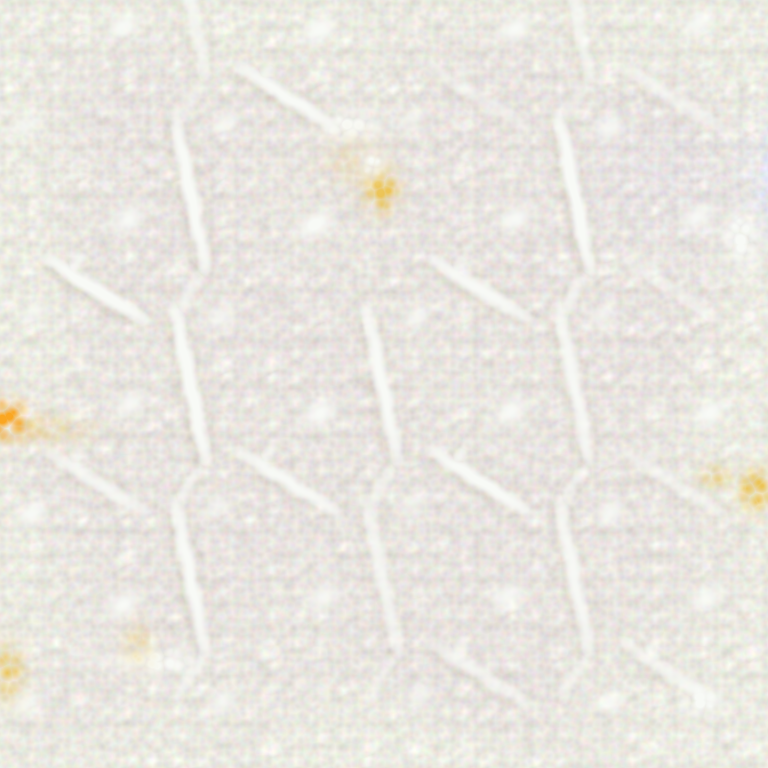
Write a WebGL 2 fragment shader that draws this texture.

```glsl
#version 300 es
precision highp float;
// Pale plaster with a four by four lattice of embossed slanted strokes, dimples and ochre stains.
uniform vec2 u_resolution;
out vec4 fragColor;

const float PERIOD = 0.25;
const vec3 ROSE_GREY = vec3(0.900, 0.879, 0.867);
const vec3 GREEN_GREY = vec3(0.914, 0.912, 0.876);
const vec3 CREAM = vec3(0.966, 0.960, 0.936);
const vec3 RIDGE_WHITE = vec3(0.972, 0.980, 0.966);
const vec3 LAVENDER = vec3(0.885, 0.862, 0.885);
const vec3 PALE_BLUE = vec3(0.880, 0.890, 0.950);
const vec3 OCHRE = vec3(0.925, 0.770, 0.340);
const vec3 ORANGE = vec3(0.980, 0.650, 0.130);

// Stroke strengths: each vec4 is one lattice row, from the bottom up
const mat4 UPRIGHT = mat4(0.0, 0.9, 0.65, 0.8,  0.0, 1.0, 0.9, 0.8,
                          0.0, 0.95, 0.0, 1.0,  0.0, 0.6, 0.0, 0.6);
const mat4 DIAGONAL = mat4(0.0, 0.1, 0.6, 0.6,   0.7, 0.85, 0.95, 0.5,
                           1.0, 0.1, 0.85, 0.4,  0.1, 0.9, 0.4, 0.5);

vec2 hash2(vec2 p) {
  vec2 s = vec2(dot(p, vec2(127.1, 311.7)), dot(p, vec2(269.5, 183.3)));
  return fract(sin(s) * 43758.5);
}

// Cellular noise: distance to the nearest jittered cell centre
float cellular(vec2 p, float jitter) {
  vec2 cell = floor(p), f = p - cell;
  float nearest = 2.0;
  for (int y = -1; y <= 1; y++)
    for (int x = -1; x <= 1; x++) {
      vec2 o = vec2(x, y);
      vec2 site = o + 0.5 + jitter * (hash2(cell + o) - 0.5);
      nearest = min(nearest, length(site - f));
    }
  return nearest;
}

float sineField(vec2 p) {
  return 0.5 + 0.25 * (sin(p.x * 11.0 + 2.0 * sin(p.y * 7.0)) + sin(p.y * 17.0 + 3.0 * sin(p.x * 9.0)));
}

// Soft segment that thins and fades toward both ends
float stroke(vec2 p, vec2 a, vec2 b, float width) {
  vec2 ab = b - a;
  float t = clamp(dot(p - a, ab) / dot(ab, ab), 0.0, 1.0);
  float swell = sin(3.14159 * t);
  float w = width * (0.78 + 0.22 * swell);
  return (0.5 + 0.5 * sqrt(max(swell, 0.0))) * (1.0 - smoothstep(0.05 * w, w, length(p - a - ab * t)));
}

float strength(mat4 rows, vec2 id) {
  if (any(lessThan(id, vec2(0.0))) || any(greaterThan(id, vec2(3.0)))) return 0.0;
  return rows[int(id.y)][int(id.x)];
}

// Ridges: steep strokes, forked diagonals half a period away, and faint hooks between
float ridges(vec2 p) {
  p += 0.0012 * sin(p.yx * vec2(95.0, 113.0) + 3.0 * sin(p * 41.0));
  vec2 g = p / PERIOD;
  vec2 node = floor(g + 0.5), mid = floor(g);
  vec2 hook = vec2(node.x, mid.y);
  float upright = strength(UPRIGHT, node - vec2(0.0, 1.0))
    * stroke(p - node * PERIOD, vec2(-0.022, 0.098), vec2(0.018, -0.100), 0.0150);
  vec2 q = p - (mid + 0.5) * PERIOD;
  float slant = stroke(q, vec2(-0.064, 0.038), vec2(0.064, -0.042), 0.0145);
  float fork = 0.65 * stroke(q, vec2(-0.036, 0.020), vec2(-0.020, 0.040), 0.012);
  slant = strength(DIAGONAL, mid) * max(slant, fork);
  float link = 0.55 * strength(UPRIGHT, hook)
    * stroke(p - (hook + vec2(0.0, 0.5)) * PERIOD, vec2(0.010, 0.015), vec2(-0.018, -0.032), 0.013);
  return max(upright, max(slant, link));
}

// One tilted oval per period, with random strength and slight jitter
float ovals(vec2 p, vec2 offset, float period, vec2 size, float least) {
  vec2 g = (p - offset) / period + 0.5;
  vec2 chance = hash2(floor(g) + size * 900.0);
  vec2 q = fract(g) - 0.5 + 0.07 * (chance.yx - 0.5);
  vec2 r = vec2(0.85 * q.x + 0.53 * q.y, 0.85 * q.y - 0.53 * q.x) / size;
  return exp(-dot(r, r)) * mix(least, 1.0, chance.x * chance.x);
}

// Small dimples in rows, with sparser broad ones among them
float dimples(vec2 p) {
  float small = ovals(p, vec2(0.012, 0.010), PERIOD / 8.0, vec2(0.34, 0.22), 0.25);
  float broad = ovals(p, vec2(0.040, 0.026), PERIOD / 4.0, vec2(0.23, 0.15), 0.05);
  return max(small, 1.15 * broad);
}

// Ragged stain with a soft core
float stain(vec2 p, vec2 centre, vec2 size) {
  vec2 d = (p - centre) / size;
  return exp(-dot(d, d)) * max(1.5 - 1.5 * cellular(p * 70.0, 0.9), 0.0);
}

void main() {
  vec2 p = gl_FragCoord.xy / u_resolution;
  vec2 border = min(p, 1.0 - p);
  float rim = 1.0 - smoothstep(0.0, 0.17, min(border.x, border.y) + 0.09 * sineField(p) - 0.03);

  // Ground tint
  vec3 col = mix(ROSE_GREY, GREEN_GREY, clamp(0.4 * sineField(p * 1.4) + 0.85 * rim, 0.0, 1.0));
  col = mix(col, LAVENDER, 0.6 * stain(p, vec2(0.87, 0.77), vec2(0.12, 0.09)));
  col = mix(col, PALE_BLUE, clamp(0.8 * stain(p, vec2(1.0, 0.77), vec2(0.030, 0.07)), 0.0, 1.0));

  // Dimples lit from above, with coloured grain
  float dimple = dimples(p);
  float shade = max(dimples(p + vec2(0.004, 0.012)) - dimple, 0.0);
  col = mix(col, CREAM, min(dimple * (0.85 + 0.2 * rim), 1.0)) - vec3(0.040, 0.042, 0.046) * shade;
  vec3 grain = vec3(cellular(p * 96.0, 0.8), cellular(p * 96.0 + 17.0, 0.8), cellular(p * 96.0 + 41.0, 0.8));
  col += 0.075 * (grain - 0.37) + 0.060 * (0.43 - cellular(p * 58.0, 0.9));

  // Raised marks and their shaded flanks
  float ridge = ridges(p);
  float flank = max(ridges(p + vec2(0.011, 0.007)) - ridge, 0.0)
    + 0.5 * max(ridges(p - vec2(0.011, 0.007)) - ridge, 0.0);
  float bump = max(ovals(p, vec2(0.166, 0.216), PERIOD, vec2(0.080, 0.052), 0.7),
    0.85 * ovals(p, vec2(0.040, 0.088), PERIOD, vec2(0.070, 0.048), 0.55));
  col -= vec3(0.034, 0.038, 0.056) * flank;
  col = mix(col, RIDGE_WHITE, clamp(1.15 * ridge + 1.2 * bump, 0.0, 1.0));

  // Chalky patches
  float chalk = stain(p, vec2(0.455, 0.835), vec2(0.035, 0.016)) + stain(p, vec2(0.200, 0.140), vec2(0.050, 0.016))
    + stain(p, vec2(0.912, 0.088), vec2(0.022, 0.018)) + stain(p, vec2(0.965, 0.690), vec2(0.020, 0.030));
  col = mix(col, RIDGE_WHITE, clamp(1.2 * chalk, 0.0, 1.0));

  // Ochre wear
  float wear = 1.0 * stain(p, vec2(0.497, 0.752), vec2(0.019, 0.025)) + 0.9 * stain(p, vec2(0.985, 0.362), vec2(0.021, 0.024))
    + 0.65 * stain(p, vec2(0.010, 0.125), vec2(0.020, 0.032)) + 0.55 * stain(p, vec2(0.930, 0.380), vec2(0.018, 0.013))
    + 0.3 * stain(p, vec2(0.180, 0.160), vec2(0.020, 0.028)) + 0.3 * stain(p, vec2(0.06, 0.440), vec2(0.055, 0.018))
    + 0.2 * stain(p, vec2(0.460, 0.790), vec2(0.036, 0.032));
  col = mix(col, OCHRE, clamp(wear, 0.0, 1.0));
  col = mix(col, ORANGE, clamp(1.1 * stain(p, vec2(0.005, 0.453), vec2(0.026, 0.021)), 0.0, 1.0));
  col = mix(col, RIDGE_WHITE, clamp(stain(p, vec2(0.485, 0.785), vec2(0.014, 0.016)), 0.0, 1.0));
  fragColor = vec4(clamp(col, 0.0, 1.0), 1.0);
}
```
